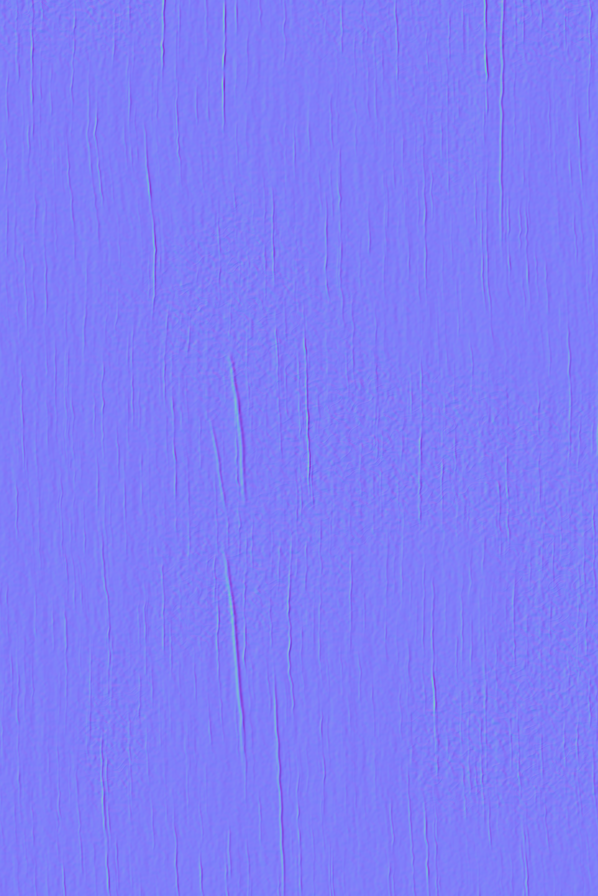
A Shadertoy shader for this texture map:

```glsl
// Normal map of weathered painted wood: upright grain, thin cracks and a few long gouges.

float hash(vec2 p) {
    return fract(sin(dot(p, vec2(127.1, 311.7))) * 43758.5453);
}

float noise(vec2 p) {
    vec2 cell = floor(p), f = fract(p);
    f = f * f * (3.0 - 2.0 * f);
    return mix(mix(hash(cell), hash(cell + vec2(1, 0)), f.x),
               mix(hash(cell + vec2(0, 1)), hash(cell + vec2(1, 1)), f.x), f.y);
}

// Fades in and out along a stroke, t running from 0 to 1
float taper(float t) {
    return smoothstep(0.0, 0.25, t) * (1.0 - smoothstep(0.65, 1.0, t));
}

// One upright crack of random place and strength per cell
float cracks(vec2 p, vec2 cells, float width, float seed) {
    vec2 q = p * cells;
    float column = floor(q.x);
    q.y += 7.0 * hash(vec2(column, seed));
    vec2 id = vec2(column, floor(q.y)) + seed * 17.0;
    float strength = pow(hash(id + 3.3), 1.6);
    float across = (fract(q.x) - mix(0.15, 0.85, hash(id))) / cells.x;
    float broken = 0.2 + 1.1 * noise(vec2(column * 5.0 + seed, p.y * 75.0));
    return exp(-pow(abs(across) / width, 2.0)) * taper(fract(q.y)) * strength * broken;
}

// A single bowed groove from top to foot
float gouge(vec2 p, vec2 top, vec2 foot, float bow, float width) {
    float t = (top.y - p.y) / (top.y - foot.y);
    float s = clamp(t, 0.0, 1.0);
    float across = p.x - mix(top.x, foot.x, s) - bow * sin(3.14159 * s);
    across += 0.002 * (noise(vec2(p.y * 70.0, top.x * 90.0)) - 0.5);
    return exp(-pow(abs(across) / width, 2.0)) * taper(s);
}

float height(vec2 p) {
    // Wandering path shared by fibres and cracks
    vec2 w = p;
    w.x += 0.012 * noise(p * vec2(9, 7)) + 0.02 * p.y;
    w.x += 0.0022 * noise(p * vec2(25, 60)) + 0.0012 * noise(p * vec2(45, 140));

    // Wood grain, from broad streaks to fine fibres
    float h = 0.0004 * noise(p * vec2(24, 2.5));
    h += 0.00024 * noise(w * vec2(85, 8) + 9.0);
    h += 0.00021 * noise(w * vec2(190, 26) + 31.0);
    h += 0.00017 * noise(w * vec2(310, 70) + 57.0);

    // Paint grit, coarser where the surface is blistered
    vec2 away = p - vec2(0.54, 0.74);
    float blister = smoothstep(0.55, 0.95, noise(p * vec2(8, 6) + 4.0)
                  + 0.35 * exp(-14.0 * dot(away, away)));
    float grit = noise(p * vec2(250, 215)) + 0.7 * noise(p.yx * vec2(330, 350) + 77.0);
    h += (0.00014 + 0.00022 * blister) * grit;
    float crease = abs(noise(p * vec2(120, 150) + 3.0 * noise(p * 70.0)) - 0.5);
    h += 0.0005 * blister * min(crease, 0.2);

    // Scattered cracks
    h -= 0.00105 * cracks(w, vec2(13, 4), 0.0011, 1.0);
    h -= 0.00060 * cracks(w, vec2(33, 7), 0.0010, 2.0);
    h -= 0.00036 * cracks(w, vec2(75, 13), 0.0010, 3.0);

    // Long gouges
    h -= 0.00120 * gouge(p, vec2(0.254, 0.625), vec2(0.273, 0.41), 0.005, 0.0024);
    h -= 0.00130 * gouge(p, vec2(0.247, 0.415), vec2(0.274, 0.12), 0.004, 0.0022);
    h -= 0.00070 * gouge(p, vec2(0.233, 0.54), vec2(0.254, 0.41), 0.002, 0.0018);
    h -= 0.00085 * gouge(p, vec2(0.304, 0.28), vec2(0.318, -0.06), 0.002, 0.0014);
    h -= 0.00085 * gouge(p, vec2(0.564, 1.08), vec2(0.560, 0.68), -0.002, 0.0014);
    return h;
}

void mainImage(out vec4 fragColor, in vec2 fragCoord) {
    vec2 p = fragCoord / iResolution.y;
    vec2 e = vec2(0.001, 0.0);
    vec2 slope = vec2(height(p + e.xy) - height(p - e.xy),
                      height(p + e.yx) - height(p - e.yx)) / (2.0 * e.x);

    // Sideways slope drives green, lengthwise slope drives red
    slope = clamp(slope, -0.6, 0.6);
    vec3 color = vec3(0.5 + 0.5 * slope.y,
                      0.493 - 0.5 * slope.x,
                      0.982 - 0.12 * length(slope) - 0.35 * dot(slope, slope));
    fragColor = vec4(color, 1.0);
}
```
